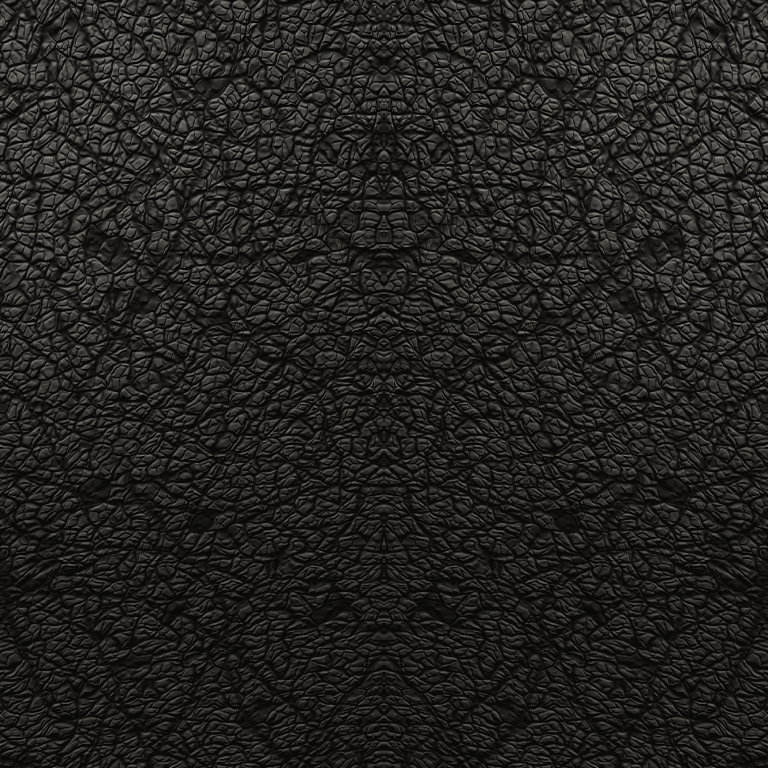
This texture is drawn by a WebGL 2 fragment shader. Its source:

```glsl
#version 300 es
precision highp float;
// Dark embossed leather, mirrored about the vertical centre line.
// Warped cellular cracks, long creases and fine grain form a height field,
// which is lit from above under a sheen that fades towards the bottom.

uniform vec2 u_resolution;
out vec4 outColor;

const vec3 LEATHER_TINT = vec3(1.02, 1.0, 0.96);
const vec3 CREVICE_COLOR = vec3(0.036, 0.035, 0.028);
const vec2 LIGHT_STEP = vec2(0.0005, 0.0025);

float hash(vec2 p) {
    return fract(sin(dot(p, vec2(127.1, 311.7))) * 43758.545);
}

vec2 hash2(vec2 p) {
    return vec2(hash(p), hash(p + vec2(37.2, 17.9)));
}

float noise(vec2 p) {
    vec2 cell = floor(p);
    vec2 f = fract(p);
    f = f * f * (3.0 - 2.0 * f);
    float low = mix(hash(cell), hash(cell + vec2(1, 0)), f.x);
    float high = mix(hash(cell + vec2(0, 1)), hash(cell + vec2(1, 1)), f.x);
    return mix(low, high, f.y);
}

mat2 rotation(float angle) {
    float c = cos(angle), s = sin(angle);
    return mat2(c, s, -s, c);
}

// Gap between the two nearest cell points: zero along the cracks.
float cellGap(vec2 p) {
    vec2 cell = floor(p);
    vec2 f = fract(p);
    float nearest = 8.0, second = 8.0;
    for (int y = -1; y <= 1; y++) {
        for (int x = -1; x <= 1; x++) {
            vec2 offset = vec2(x, y);
            float d = length(offset + hash2(cell + offset) - f);
            second = min(second, max(nearest, d));
            nearest = min(nearest, d);
        }
    }
    return second - nearest;
}

// Round pebbles at the top, wide arched scales at the bottom.
vec2 pebbleSpace(vec2 p) {
    float arch = 20.0 * (1.0 - p.y) * p.x;
    return vec2(p.x * mix(34.0, 50.0, p.y), p.y * (76.0 - 14.0 * p.y) + arch);
}

// Long wandering creases in several directions; zero on a crease.
float creases(vec2 p) {
    float surface = 1.0;
    for (int i = 0; i < 5; i++) {
        float k = float(i);
        vec2 q = rotation(-1.05 + 0.5 * k) * p * vec2(7.0, 13.0) + 13.7 * k;
        q.y += 1.1 * noise(q * vec2(0.9, 0.6));
        float line = smoothstep(0.0, 0.075, abs(fract(q.y) - 0.5));
        float presence = noise(vec2(q.x, floor(q.y) * 7.3));
        surface = min(surface, mix(1.0, line, smoothstep(0.35, 0.6, presence)));
    }
    return surface;
}

// Raised leather between the cracks, from 0 to 1.
float plates(vec2 p) {
    vec2 warp = vec2(noise(p * 30.0), noise(p * 30.0 + 7.3)) - 0.5;
    vec2 ripple = vec2(noise(p * 110.0 + 3.1), noise(p * 110.0 + 9.7)) - 0.5;
    vec2 q = p + 0.012 * warp + 0.004 * ripple;
    vec2 g = pebbleSpace(q);
    float large = smoothstep(0.0, 0.28, cellGap(g * 0.92));
    float small = smoothstep(0.0, 0.32, cellGap(g * 1.8 + 31.0));
    return min(large, mix(0.4, 1.0, small)) * mix(0.2, 1.0, creases(q));
}

// Fibrous wrinkles, stretched along x.
float grain(vec2 p) {
    return 0.36 * noise(p * vec2(105.0, 150.0))
         + 0.42 * noise(p * vec2(200.0, 250.0) + 5.1);
}

float leatherHeight(vec2 p) {
    float plate = plates(p);
    return 0.75 * plate + grain(p) * mix(0.5, 1.0, plate);
}

// Broad light: strongest at the upper sides, weak at the bottom centre.
float sheenAt(vec2 p) {
    float fade = smoothstep(0.1, 0.95, p.y);
    float side = smoothstep(0.0, 0.35, p.x);
    vec2 fromGlow = (p - vec2(0.46, 0.84)) * vec2(3.6, 4.0);
    float glow = exp(-dot(fromGlow, fromGlow));
    float mottle = 0.95 + 0.1 * noise(p * 9.0 + 2.0);
    return (mix(0.085, 0.2, fade) * mix(0.88, 1.04, side) + 0.025 * glow) * mottle;
}

void main() {
    vec2 uv = gl_FragCoord.xy / u_resolution;
    vec2 p = vec2(abs(uv.x - 0.5), uv.y);

    float height = leatherHeight(p);
    float relief = height - leatherHeight(p + LIGHT_STEP);

    // Lit upper rims stay visible where the sheen is weak.
    float gloss = mix(0.2, 0.25, smoothstep(0.1, 0.9, p.y));
    gloss *= mix(0.8, 1.0, smoothstep(0.0, 0.12, p.x + 0.15 * p.y));
    float light = sheenAt(p) * height + gloss * relief;

    vec3 color = CREVICE_COLOR + LEATHER_TINT * clamp(light, 0.0, 0.5);
    outColor = vec4(color, 1.0);
}
```
